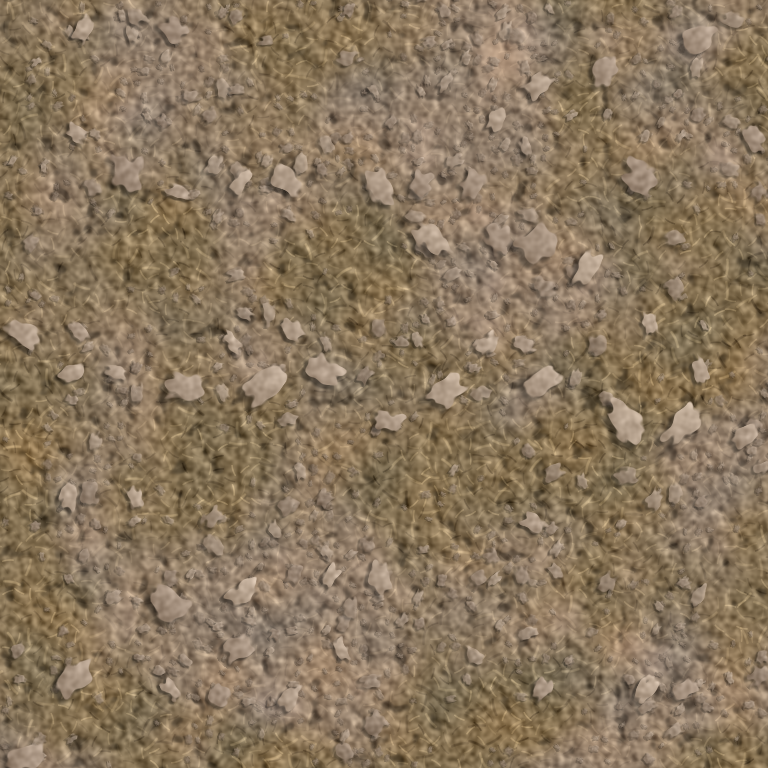
Give the GLSL for this texture, as a Shadertoy shader.

```glsl
const vec2 TO_LIGHT = vec2(0.8, 0.6);

vec2 hash2(vec2 p) {
    vec3 h = fract(p.xyx * vec3(0.1031, 0.1030, 0.0973));
    h += dot(h, h.yzx + 33.33);
    return fract((h.xx + h.yz) * h.zy);
}

float corner(vec2 cell, vec2 offset) {
    return dot(hash2(cell) * 2.4 - 1.2, offset);
}

float gradientNoise(vec2 p) {
    vec2 i = floor(p), f = fract(p);
    vec2 u = f * f * (3.0 - 2.0 * f);
    vec2 e = vec2(0.0, 1.0);
    float low = mix(corner(i, f), corner(i + e.yx, f - e.yx), u.x);
    float high = mix(corner(i + e.xy, f - e.xy), corner(i + 1.0, f - 1.0), u.x);
    return mix(low, high, u.y);
}

float fbm(vec2 p, int octaves) {
    float sum = 0.0, amplitude = 0.5;
    for (int i = 0; i < octaves; i++) {
        sum += amplitude * gradientNoise(p);
        p = mat2(1.6, 1.2, -1.2, 1.6) * p + 17.3;
        amplitude *= 0.5;
    }
    return sum;
}

// Share of bare, stony soil: 0 in grass, 1 on open dirt
float bareSoil(vec2 p, int octaves) {
    return smoothstep(-0.16, 0.2, fbm(p * 4.5 + 3.7, octaves));
}

// Short dry stalks in random directions, some pale and some dark
float stalks(vec2 g) {
    float sum = 0.0;
    for (int i = 0; i < 4; i++) {
        vec2 cell = floor(g - 0.5) + vec2(i & 1, i >> 1);
        vec2 rnd = hash2(cell + 7.0);
        vec2 q = g - cell - 0.5 - 0.4 * (rnd.yx - 0.5);
        vec2 along = normalize(hash2(cell + 41.0) - 0.498);
        float t = clamp(dot(q, along), -0.45, 0.45);
        float bend = 0.25 * (t * t - 0.1);
        float d = length(q - along * t - bend * vec2(-along.y, along.x));
        sum += (1.0 - smoothstep(0.02, 0.12, d)) * (rnd.y * 2.0 - 0.85);
    }
    return sum;
}

// Approximate distance of a chunky stone, in units of its radius
float stoneShape(vec2 q, vec2 seed) {
    float block = 1.1 * max(abs(q.x), abs(q.y));
    return mix(length(q), block, 0.4) - 1.0 + 0.75 * gradientNoise(q * 1.3 + seed);
}

// One layer of stones with their shadows, laid over the ground colour
vec3 addStones(vec3 ground, vec2 p, float scale, float contrast, float grain) {
    vec2 g = p * scale;
    for (int i = 0; i < 4; i++) {
        vec2 cell = floor(g - 0.5) + vec2(i & 1, i >> 1);
        vec2 rnd = hash2(cell + scale);
        if (rnd.x > 0.43) continue;
        vec2 center = cell + 0.5 + 0.6 * (hash2(cell + scale + 29.0) - 0.5);
        float radius = mix(0.17, 0.36, rnd.y * rnd.y);
        vec2 q = (g - center) / radius;
        if (dot(q, q) > 3.6) continue;
        if (rnd.x > 0.07 + 0.36 * bareSoil(center / scale, 2)) continue;

        vec2 look = hash2(cell + scale + 71.0);
        vec2 seed = look * 50.0;
        vec2 axis = normalize(look - 0.498);
        mat2 turn = mat2(axis.x, -axis.y, axis.y, axis.x);
        vec2 stretch = vec2(0.85, 1.0 + 0.45 * look.y);
        float soft = 0.0019 * scale / radius;
        float shadow = stoneShape(turn * (q + 0.38 * TO_LIGHT) * stretch, seed);
        ground *= 1.0 - 0.42 * contrast * (1.0 - smoothstep(-0.25, 0.22 + soft, shadow));

        float body = stoneShape(turn * q * stretch, seed);
        float lit = 0.07 * dot(q, TO_LIGHT) + 0.13 * gradientNoise(q * 1.7 + seed) + 0.5 * grain;
        vec3 face = mix(vec3(0.63, 0.55, 0.48), vec3(0.74, 0.66, 0.58), look.y) + lit;
        ground = mix(ground, face, contrast * (1.0 - smoothstep(-soft, soft, body)));
    }
    return ground;
}

void mainImage(out vec4 fragColor, in vec2 fragCoord) {
    vec2 p = fragCoord / iResolution.y;
    float soil = bareSoil(p, 3);

    // Broad patches of grass, dirt and pale dust
    vec3 color = mix(vec3(0.505, 0.43, 0.31), vec3(0.58, 0.50, 0.42), soil);
    float dust = smoothstep(0.02, 0.26, fbm(p * 10.0 + 8.0, 3)) * soil;
    color = mix(color, vec3(0.68, 0.59, 0.515), 0.75 * dust);
    color += vec3(0.08, 0.04, 0.0) * gradientNoise(p * 13.0 + 21.0);

    // Crumbly relief lit from the upper right, with dark pits
    float relief = fbm(p * 45.0, 2);
    float slope = relief - fbm((p + 0.004 * TO_LIGHT) * 45.0, 2);
    float grain = 0.17 * gradientNoise(p * 140.0 + 9.0);
    float tone = 0.65 * slope + 0.12 * relief + grain * (1.0 - 0.4 * dust);
    color += tone * vec3(1.0, 0.95, 0.86);
    color *= 1.0 - 0.28 * smoothstep(0.1, 0.3, -relief - 0.1 * dust);

    // Matted grass
    for (float scale = 44.0; scale < 80.0; scale += 24.0)
        color += stalks(p * scale) * mix(0.12, 0.05, soil) * vec3(1.0, 0.92, 0.74);

    // Pebbles first, large stones on top
    float contrast = 0.55;
    for (float scale = 60.0; scale > 14.0; scale *= 0.5) {
        color = addStones(color, p, scale, contrast, grain);
        contrast += 0.2;
    }

    fragColor = vec4(clamp(color, 0.0, 1.0), 1.0);
}
```
